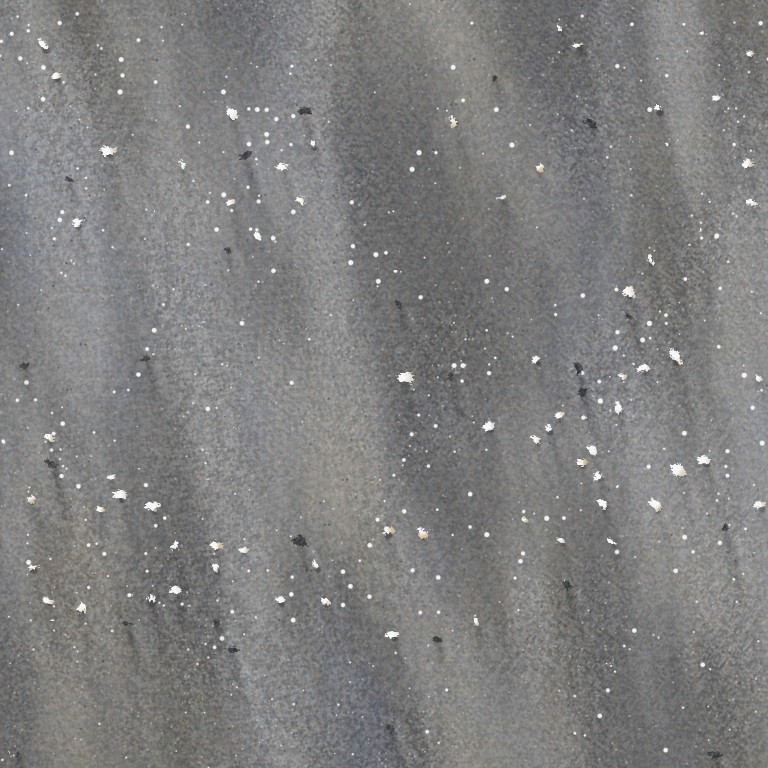
This texture is drawn by a WebGL 1 fragment shader. Its source:

```glsl
precision highp float;
// Wet grey sand with slanted drainage streaks, shell chips and dark pebbles.
uniform vec2 u_resolution;

#define STREAK_SLANT 0.13   // sideways drift of the broad streaks
#define WAKE_SLANT 0.25     // sideways drift of the wakes below stones
#define DARK_SAND 0.422
#define PALE_SAND 0.566
#define GRAIN_GAIN 0.13
#define GRAIN_CELLS 290.0
#define STONE_CELLS 22.0
#define SHELL_CHANCE 0.27
#define PEBBLE_CHANCE 0.05
#define SPECK_CHANCE 0.05
#define WAKE_DEPTH 0.07

float hash(vec2 p) {
  return fract(sin(dot(p, vec2(127.1, 311.7))) * 43758.5453);
}

float noise(vec2 p) {
  vec2 i = floor(p), f = fract(p);
  f = f * f * (3.0 - 2.0 * f);
  return mix(mix(hash(i), hash(i + vec2(1.0, 0.0)), f.x),
             mix(hash(i + vec2(0.0, 1.0)), hash(i + 1.0), f.x), f.y);
}

float fbm(vec2 p) {
  float sum = 0.0, gain = 0.53;
  for (int i = 0; i < 4; i++) {
    sum += gain * noise(p);
    p = p * 1.9 + 13.7;
    gain *= 0.5;
  }
  return sum;
}

// Where shells and their fragments gather.
float gathering(vec2 p) {
  return smoothstep(0.3, 0.75, noise(p * 7.0 + 5.0)) * smoothstep(0.05, 0.35, p.y);
}

// Coverage of small round grains, at most one per cell.
float specks(vec2 uv, float cells, float chance, float radius, float px) {
  vec2 cell = floor(uv * cells);
  vec2 jitter = vec2(hash(cell + 17.3), hash(cell + 51.9));
  float r = radius * mix(0.4, 1.3, hash(cell + 7.7));
  float dist = length(uv - (cell + 0.3 + 0.4 * jitter) / cells);
  return step(hash(cell + cells * 0.37), chance) * (1.0 - smoothstep(r - px, r + px, dist));
}

// Signed distance to an irregular five-sided chip with a rough rim.
float chip(vec2 d, float radius, float seed) {
  float dist = -1.0;
  for (int i = 0; i < 5; i++) {
    float k = float(i), angle = 1.2566 * k + 6.2832 * seed;
    float side = radius * mix(0.3, 1.3, hash(vec2(k, seed * 91.0)));
    dist = max(dist, dot(d, vec2(cos(angle), sin(angle))) - side);
  }
  return dist + radius * 0.7 * (noise(d * 420.0 + seed * 60.0) - 0.5);
}

void main() {
  float extent = min(u_resolution.x, u_resolution.y), px = 0.9 / extent;
  vec2 uv = gl_FragCoord.xy / extent;
  vec2 streak = vec2(uv.x + STREAK_SLANT * uv.y + 0.04 * noise(uv * 4.0), uv.y);
  vec2 flow = vec2(uv.x + WAKE_SLANT * uv.y, uv.y);

  // Broad and fine streaks, bluish where wet and warm where drier.
  float broad = smoothstep(0.25, 0.75, fbm(streak * vec2(11.0, 2.8)));
  float fine = noise(flow * vec2(30.0, 5.0) + 40.0) - 0.5;
  float warmth = fbm(streak * vec2(8.0, 3.0) + 71.0) - 0.5 + 0.07 * (broad - 0.5);
  vec3 color = vec3(mix(DARK_SAND, PALE_SAND, broad) + 0.03 * fine);
  color += warmth * vec3(0.04, 0.008, -0.065);

  // Sand grain on a turned grid, rougher in patches.
  float rough = smoothstep(0.3, 0.75, fbm(streak * vec2(9.0, 6.0) + 23.0));
  vec2 turned = mat2(0.8, 0.6, -0.6, 0.8) * uv * GRAIN_CELLS;
  float grain = noise(turned) + 0.7 * noise(turned.yx * 1.6 + 9.0) - 0.85;
  color += GRAIN_GAIN * mix(0.7, 1.2, rough) * grain;
  color += (noise(turned * 0.6 + 33.0) - 0.5) * vec3(0.035, 0.015, -0.01);

  // Tiny dark, ochre and pale grains.
  color = mix(color, vec3(0.27), 0.55 * specks(uv + 0.31, 170.0, 0.01 + 0.03 * rough, 0.0013, px));
  color = mix(color, vec3(0.52, 0.42, 0.28), 0.6 * specks(uv + 0.63, 140.0, 0.015, 0.0016, px));
  color = mix(color, vec3(0.75), 0.6 * specks(uv, 230.0, SPECK_CHANCE * (0.4 + rough), 0.0012, px));
  color = mix(color, vec3(0.9), specks(turned / GRAIN_CELLS, 150.0, SPECK_CHANCE * rough * 0.7, 0.0013, px));
  color = mix(color, vec3(0.95), specks(uv + 0.17, 90.0, 0.06 * gathering(flow), 0.0026, px));

  // Scattered shells and pebbles; cells above reach down with their wakes.
  float wake = 0.0, shadow = 0.0, pebble = 0.0, shell = 0.0;
  vec3 shellColor = vec3(0.95);
  for (int j = -1; j <= 3; j++) {
    for (int i = -1; i <= 1; i++) {
      vec2 cell = floor(flow * STONE_CELLS) + vec2(float(i), float(j));
      vec2 jitter = vec2(hash(cell + 17.3), hash(cell + 51.9));
      vec2 centre = (cell + 0.1 + 0.8 * jitter) / STONE_CELLS;
      float kind = hash(cell + 3.1), seed = hash(cell + 8.4);
      float isShell = step(kind, SHELL_CHANCE * gathering(centre));
      float isPebble = step(1.0 - PEBBLE_CHANCE, kind);
      vec2 d = flow - centre;

      // A dark groove with a pale ridge trails below each stone.
      float along = -d.y / mix(0.04, 0.12, seed);
      float fade = smoothstep(0.0, 0.08, along) * (1.0 - smoothstep(0.1, 1.0, along));
      float width = 0.004 + 0.005 * max(along, 0.0);
      float ridge = 0.6 * exp(-pow(abs(d.x - 0.013) / width, 2.0));
      wake += (isPebble + 0.6 * isShell) * fade * (ridge - exp(-d.x * d.x / (width * width)));

      // Undo the shear so that the stones keep their own shapes.
      d.x -= WAKE_SLANT * d.y;
      float tilt = mix(-1.4, 0.5, hash(cell + 2.6)), size = mix(0.0045, 0.0095, seed);
      vec2 local = mat2(cos(tilt), -sin(tilt), sin(tilt), cos(tilt)) * d * vec2(1.0, 1.1);
      local.y *= 1.4;
      float mask = 1.0 - smoothstep(-px, px * 1.5, chip(local, size, seed));
      float tan_side = smoothstep(-0.1, 0.9, local.x / size) * jitter.x;
      shellColor = mix(shellColor, mix(vec3(0.97), vec3(0.8, 0.7, 0.52), tan_side), mask * isShell);
      shell = max(shell, mask * isShell);
      pebble = max(pebble, mask * isPebble);
      float under = length(d - vec2(0.002, -0.005)) - size * 0.6;
      shadow = max(shadow, isShell * jitter.y * (1.0 - smoothstep(-0.002, 0.002, under)));
    }
  }
  color = mix(color + WAKE_DEPTH * wake, vec3(0.25), 0.75 * shadow);
  color = mix(color, vec3(0.23, 0.24, 0.25) + 0.15 * grain, 0.85 * pebble);
  gl_FragColor = vec4(clamp(mix(color, shellColor, shell), 0.0, 1.0), 1.0);
}
```
